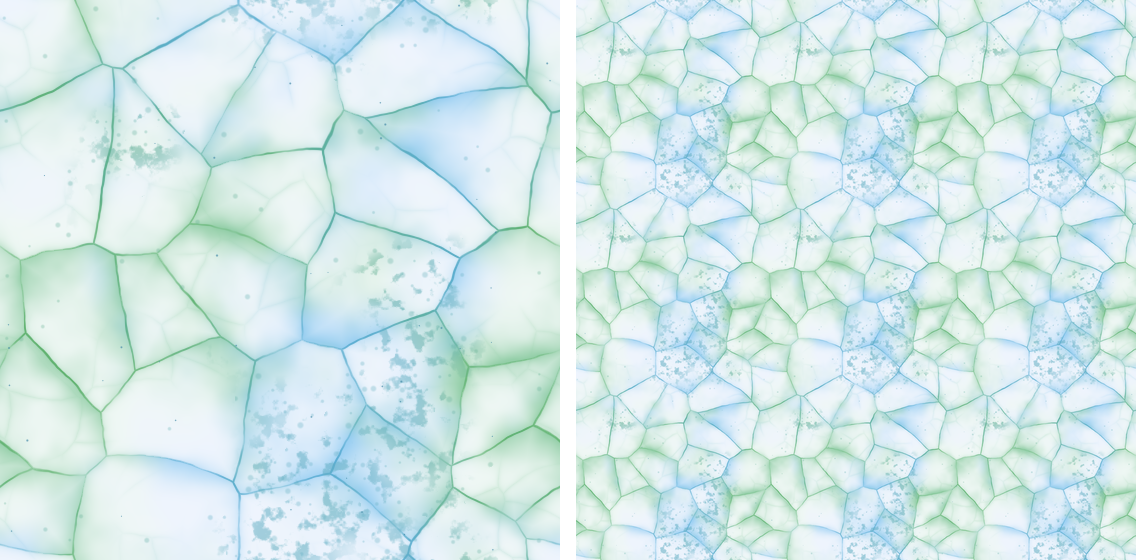
Left: one tile. Right: repeated 3 by 3.
Reproduce this texture procedurally as a WebGL 2 fragment shader.

```glsl
#version 300 es
precision highp float;
// Pale veined stone: wrapped Voronoi borders form thin ragged cracks, whose
// blue and green stains bleed unevenly into each cell. Faint inner veins,
// soft clouds and clustered mineral specks lie on top; everything tiles.
uniform vec2 u_resolution;
out vec4 fragColor;

const float TAU = 6.2831853;

// Integer hash: three random values per lattice cell
vec3 hash(vec2 cell, float seed) {
  uvec3 v = uvec3(ivec3(vec3(cell, seed))) * 1664525u + 1013904223u;
  v.x += v.y * v.z; v.y += v.z * v.x; v.z += v.x * v.y;
  v ^= v >> 16u;
  v.x += v.y * v.z; v.y += v.z * v.x; v.z += v.x * v.y;
  return vec3(v >> 8u) / 16777216.0;
}

// Value noise repeating after n lattice cells
float noise(vec2 uv, float n, float seed) {
  vec2 p = uv * n, c = floor(p), f = p - c;
  f = f * f * (3.0 - 2.0 * f);
  float a = hash(mod(c, n), seed).x;
  float b = hash(mod(c + vec2(1, 0), n), seed).x;
  float d = hash(mod(c + vec2(0, 1), n), seed).x;
  float e = hash(mod(c + 1.0, n), seed).x;
  return mix(mix(a, b, f.x), mix(d, e, f.x), f.y);
}

float fbm(vec2 uv, float n, float seed) {
  float sum = 0.0, gain = 0.53;
  for (int i = 0; i < 4; i++) {
    sum += gain * noise(uv, n, seed + float(i));
    n *= 2.0;
    gain *= 0.5;
  }
  return sum;
}

// Wrapped Voronoi: x = distance to the border, y = random value of the cell
vec2 cracks(vec2 uv, float n, float seed) {
  vec2 p = uv * n, c = floor(p), f = p - c, home = vec2(0), toHome = vec2(0);
  float nearest = 9.0, border = 9.0;
  for (int j = -1; j <= 1; j++)
    for (int i = -1; i <= 1; i++) {
      vec2 o = vec2(i, j), r = o + hash(mod(c + o, n), seed).xy - f;
      if (dot(r, r) < nearest) { nearest = dot(r, r); home = o; toHome = r; }
    }
  for (int j = -2; j <= 2; j++)
    for (int i = -2; i <= 2; i++) {
      vec2 o = home + vec2(i, j), r = o + hash(mod(c + o, n), seed).xy - f;
      vec2 gap = r - toHome;
      if (dot(gap, gap) > 1e-5)
        border = min(border, dot(0.5 * (r + toHome), normalize(gap)));
    }
  return vec2(border / n, hash(mod(c + home, n), seed).z);
}

// Round specks, one per lattice cell where its random value is below density
float specks(vec2 uv, float n, float radius, float density, float seed) {
  vec2 p = uv * n, c = floor(p);
  vec3 h = hash(mod(c, n), seed);
  float size = radius * (0.5 + fract(h.z * 57.0));
  float d = length(p - c - mix(vec2(0.3), vec2(0.7), h.xy)) / n;
  float soft = 0.6 / u_resolution.y + 0.25 * size;
  return (1.0 - smoothstep(size - soft, size + soft, d)) * step(h.z, density);
}

void main() {
  vec2 uv = gl_FragCoord.xy / u_resolution;
  float pixel = 1.0 / u_resolution.y;

  // Bent, ragged coordinates for the cracks
  vec2 bent = uv + 0.009 * sin(TAU * (uv.yx * vec2(2, 3) + uv * vec2(1, -1)));
  bent += 0.013 * (vec2(fbm(uv, 16.0, 11.0), fbm(uv, 16.0, 21.0)) - 0.5);
  vec2 cell = cracks(bent, 5.0, 7.0);
  float inner = cracks(bent + 0.02 * sin(TAU * uv.yx * 3.0), 9.0, 31.0).x;

  // Drifting hue, from blue to green
  float hue = smoothstep(0.36, 0.62, fbm(uv, 3.0, 41.0));
  vec3 paper = mix(vec3(0.935, 0.958, 0.992), vec3(0.937, 0.970, 0.958), hue);
  vec3 tint = mix(vec3(0.60, 0.81, 0.95), vec3(0.58, 0.81, 0.66), hue);
  vec3 ink = mix(vec3(0.36, 0.68, 0.83), vec3(0.38, 0.70, 0.44), hue);

  // Stains spread differently on each side of a crack
  float spread = smoothstep(0.35, 0.8, fbm(uv, 5.0, 50.0 + floor(cell.y * 40.0)));
  float cloud = fbm(uv, 6.0, 101.0);
  float stain = exp(-cell.x / (0.007 + 0.038 * spread)) * (0.42 + 0.5 * spread);
  stain *= 0.65 + 0.7 * cloud;
  stain += 0.24 * smoothstep(0.42, 0.8, cloud);
  vec3 color = mix(paper, tint, clamp(stain, 0.0, 1.0));

  // Faint inner veins
  float vein = exp(-inner / 0.004) * smoothstep(0.35, 0.75, noise(uv, 8.0, 111.0));
  color = mix(color, tint, 0.24 * vein);

  // Main cracks, varying in weight
  float weight = fbm(uv, 12.0, 121.0);
  float halfWidth = 0.0004 + 0.0016 * weight;
  float line = 1.0 - smoothstep(halfWidth - pixel * 0.5, halfWidth + pixel, cell.x);
  color = mix(color, ink, line * smoothstep(0.1, 0.7, weight));

  // Mottled patches and clustered specks
  float patches = smoothstep(0.53, 0.72, fbm(uv, 4.0, 131.0));
  float grain = smoothstep(0.54, 0.72, fbm(uv, 48.0, 141.0));
  vec3 mineral = mix(ink, vec3(0.40, 0.68, 0.70), 0.5);
  color = mix(color, mineral, 0.55 * grain * patches);
  float dots = specks(uv, 44.0, 0.0035, 0.03 + 0.4 * patches, 151.0);
  color = mix(color, mineral, 0.32 * dots);
  float flecks = specks(uv, 30.0, 0.0013, 0.05, 161.0);
  color = mix(color, vec3(0.25, 0.53, 0.65), 0.7 * flecks);

  fragColor = vec4(color, 1.0);
}
```
